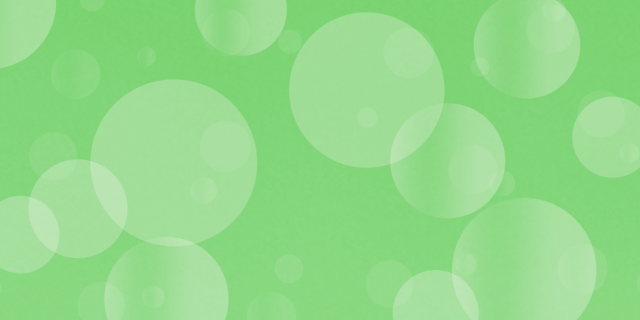
This background is drawn by a WebGL 2 fragment shader. Its source:

```glsl
#version 300 es
precision highp float;

uniform vec2 u_resolution;
out vec4 outColor;

#define BACK_LOW vec3(0.535, 0.848, 0.505)
#define BACK_HIGH vec3(0.480, 0.828, 0.445)
#define TINT vec3(1.0, 0.97, 0.975)
#define LARGE_RADII vec2(0.12, 0.27)
#define MEDIUM_RADII vec2(0.074, 0.080)
#define TINY_RADII vec2(0.029, 0.046)
#define LARGE_ALPHA 0.26
#define MEDIUM_ALPHA 0.085
#define TINY_ALPHA 0.10
#define JITTER 0.85
#define GRAIN 0.022
#define VALLEY -0.35

float hash(vec2 p) {
    return fract(sin(dot(p, vec2(127.1, 311.7))) * 43758.5);
}

float valueNoise(vec2 p) {
    vec2 cell = floor(p), f = fract(p);
    f = f * f * (3.0 - 2.0 * f);
    float low = mix(hash(cell), hash(cell + vec2(1, 0)), f.x);
    float high = mix(hash(cell + vec2(0, 1)), hash(cell + vec2(1, 1)), f.x);
    return mix(low, high, f.y);
}

// Translucent discs on a jittered grid; sizes are spread evenly over the range
vec3 addBubbles(vec3 color, vec2 p, vec2 span, ivec2 grid, vec2 radii, float alpha, float seed) {
    int count = grid.x * grid.y;
    float edge = 0.8 / u_resolution.y;
    for (int i = 0; i < count; i++) {
        vec2 cell = vec2(i % grid.x, i / grid.x);
        vec2 offset = vec2(hash(cell + seed), hash(cell + seed + 17.3)) - 0.5;
        vec2 slot = (cell + 0.5 + JITTER * offset) / vec2(grid);
        vec2 center = span * (0.5 + 1.08 * (slot - 0.5));

        float rank = (float((i * 7) % count) + 0.5) / float(count);
        float radius = mix(radii.x, radii.y, pow(rank, 1.5));
        vec2 local = p - center;
        float cover = 1.0 - smoothstep(-edge, edge, length(local) - radius);

        // Some discs fade sideways around a clear band, the others are nearly flat
        float fade = smoothstep(0.0, 0.85, abs(local.x / radius - VALLEY));
        float flatShade = 0.98 + 0.06 * local.y / radius;
        bool isFaded = fract(0.5 + 0.618 * float(i)) < 0.45;
        float shade = isFaded ? mix(0.3, 1.15, fade) : flatShade;
        color = mix(color, TINT, alpha * shade * cover);
    }
    return color;
}

void main() {
    vec2 p = gl_FragCoord.xy / u_resolution.y;
    vec2 span = vec2(u_resolution.x / u_resolution.y, 1.0);

    // Soft backdrop, a little deeper towards the top
    float cloud = valueNoise(p * 3.0) - 0.5;
    vec3 color = mix(BACK_LOW, BACK_HIGH, clamp(p.y + 0.3 * cloud, 0.0, 1.0));

    // Fine paper grain
    float grain = 0.6 * valueNoise(p * 110.0) + 0.4 * valueNoise(p * 230.0 + 31.0) - 0.5;
    color += GRAIN * grain * vec3(1.0, 0.6, 1.0);

    // Bubbles from faint to bold, with the smallest on top
    color = addBubbles(color, p, span, ivec2(4, 3), MEDIUM_RADII, MEDIUM_ALPHA, 5.7);
    color = addBubbles(color, p, span, ivec2(4, 3), LARGE_RADII, LARGE_ALPHA, 2.4);
    color = addBubbles(color, p, span, ivec2(5, 3), TINY_RADII, TINY_ALPHA, 9.1);

    outColor = vec4(color, 1.0);
}
```
